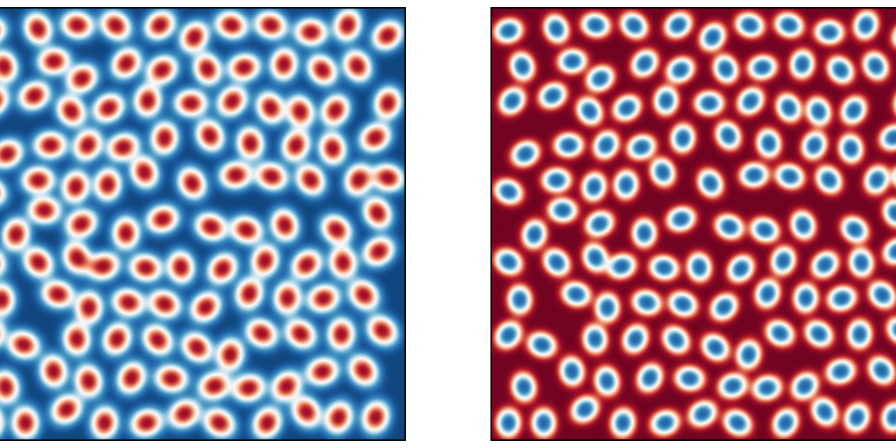
Reproduce this pattern procedurally as a Shadertoy shader.

```glsl
// Two framed square panels of reaction-diffusion spots: red on blue, and blue on red.
#define GRID 11.0            // rows of spots per panel
#define JITTER 0.33          // random shift of a spot, in cells
#define SPACING 1.06         // distance below which spots repel, in cells
#define REPEL 0.42           // strength of the repulsion
#define WALL_GAP 0.44        // closest approach to a panel wall, in cells
#define STRETCH 0.09         // elongation of the spots
#define PANEL_SIDE 0.965     // panel size, in canvas heights
#define LEFT_ORIGIN vec2(-0.0605, 0.0175)
#define RIGHT_ORIGIN vec2(1.0965, 0.0175)
#define FRAME_WIDTH 0.0034

vec2 hash2(vec2 c) {
    vec2 k = vec2(dot(c, vec2(127.1, 311.7)), dot(c, vec2(269.5, 183.3)));
    return fract(sin(k) * 43758.55);
}

// Diverging palette from navy through white to dark red
vec3 palette(float t) {
    const vec3 stops[11] = vec3[11](
        vec3(0.02, 0.19, 0.38), vec3(0.13, 0.40, 0.67), vec3(0.26, 0.58, 0.76),
        vec3(0.57, 0.77, 0.87), vec3(0.82, 0.90, 0.94), vec3(0.97, 0.97, 0.97),
        vec3(0.99, 0.86, 0.78), vec3(0.96, 0.65, 0.51), vec3(0.84, 0.38, 0.30),
        vec3(0.70, 0.09, 0.17), vec3(0.40, 0.00, 0.12));
    float s = clamp(t, 0.0, 1.0) * 10.0;
    int i = min(int(s), 9);
    return mix(stops[i], stops[i + 1], s - float(i));
}

// Odd rows are shifted by half a cell and hold one spot less
bool isInside(vec2 cell) {
    float odd = mod(cell.y, 2.0);
    return all(greaterThanEqual(cell, vec2(0.0))) && cell.y < GRID && cell.x < GRID - odd;
}

vec2 jitteredSite(vec2 cell) {
    vec2 centre = cell + 0.5 + vec2(0.5 * mod(cell.y, 2.0), 0.0);
    return centre + JITTER * (2.0 * hash2(cell) - 1.0);
}

// Push a jittered site away from its neighbours and keep it off the walls
vec2 relaxedSite(vec2 cell) {
    vec2 site = jitteredSite(cell);
    vec2 push = vec2(0.0);
    for (int j = -1; j <= 1; j++)
    for (int i = -1; i <= 1; i++) {
        vec2 other = cell + vec2(i, j);
        if ((i == 0 && j == 0) || !isInside(other)) continue;
        vec2 away = site - jitteredSite(other);
        float gap = max(length(away), 0.001);
        push += away / gap * max(SPACING - gap, 0.0);
    }
    return clamp(site + REPEL * push, vec2(WALL_GAP), vec2(GRID - WALL_GAP));
}

// Summed bell profiles of the nearby spots
float spotField(vec2 q, float radius, float steepness) {
    float sum = 0.0;
    for (int j = -1; j <= 1; j++) {
        float row = floor(q.y) + float(j);
        float column = floor(q.x - 0.5 * mod(row, 2.0));
        for (int i = -1; i <= 1; i++) {
            vec2 cell = vec2(column + float(i), row);
            if (!isInside(cell)) continue;
            vec2 d = q - relaxedSite(cell);
            // Slight elongation along a random axis
            float angle = 6.2832 * hash2(cell + 37.0).x;
            float c = cos(angle), s = sin(angle);
            d += STRETCH * vec2(c * d.x + s * d.y, s * d.x - c * d.y);
            sum += exp(-pow(length(d) / radius + 0.0001, steepness));
        }
    }
    return sum;
}

// Signed distance to the panel square, negative inside
float panelDistance(vec2 p) {
    vec2 d = abs(p - 0.5 * PANEL_SIDE) - 0.5 * PANEL_SIDE;
    return max(d.x, d.y);
}

void mainImage(out vec4 fragColor, in vec2 fragCoord) {
    vec2 uv = fragCoord / iResolution.y;
    float pixel = 1.0 / iResolution.y;
    bool isLeft = uv.x < 1.0;
    vec2 p = uv - (isLeft ? LEFT_ORIGIN : RIGHT_ORIGIN);
    float edge = panelDistance(p);
    vec3 color = vec3(1.0);

    // Spots on their ground
    if (edge < pixel) {
        vec2 q = p / PANEL_SIDE * GRID;
        float level = isLeft ? 0.04 + 0.89 * spotField(q, 0.356, 2.5)
                             : 0.985 - 0.88 * spotField(q, 0.318, 2.8);
        color = mix(palette(level), color, smoothstep(-0.5 * pixel, 0.5 * pixel, edge));
    }

    // Thin black frame
    float frame = abs(edge) - 0.5 * FRAME_WIDTH;
    color = mix(vec3(0.03), color, smoothstep(-0.5 * pixel, 0.5 * pixel, frame));
    fragColor = vec4(color, 1.0);
}
```
